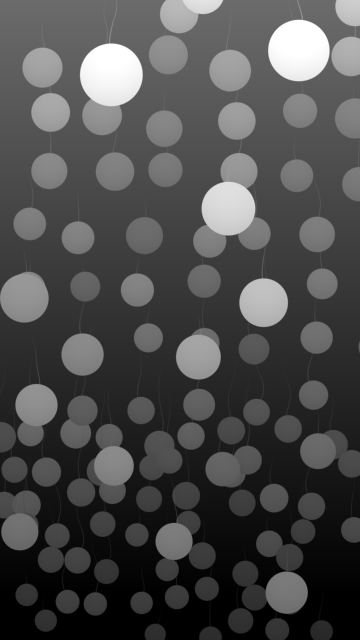
Give the GLSL for this texture map, as a Shadertoy shader.

```glsl
// Pale discs hang on thin wavering threads in front of a grey fade to black.
// Two jittered lattices scatter the far discs; a few large near discs go on top.
// All lengths are fractions of the canvas height.

float hash(vec2 p) {
    p = fract(p * vec2(0.1031, 0.1137));
    p += dot(p, p.yx + 33.33);
    return fract((p.x + p.y) * p.x * 17.0);
}

// One-dimensional gradient noise, roughly -0.5 to 0.5
float gradientNoise(float x, float seed) {
    float cell = floor(x);
    float f = x - cell;
    float slopeA = hash(vec2(cell, seed)) * 2.0 - 1.0;
    float slopeB = hash(vec2(cell + 1.0, seed)) * 2.0 - 1.0;
    float blend = f * f * f * (f * (f * 6.0 - 15.0) + 10.0);
    return mix(slopeA * f, slopeB * (f - 1.0), blend);
}

float background(float height) {
    return max(0.0, 0.42 * (height - 0.07) / 0.93);
}

// Fading thread that rises from the disc centre
float threadMask(vec2 d, float len, float seed, float aa) {
    if (abs(d.x) > 0.04 || d.y < 0.0 || d.y > len) return 0.0;
    float sway = 0.025 * gradientNoise(d.y * 14.0, seed);
    float line = 1.0 - smoothstep(0.0, 0.0006 + aa, abs(d.x - sway));
    return line * (1.0 - d.y / len);
}

// Softly shaded disc with its thread, painted over the shade below
float paintDisc(float shade, vec2 p, vec2 centre, float radius, float tone, float aa) {
    vec2 d = p - centre;
    float seed = floor(hash(centre * 917.0) * 500.0);
    float len = radius + mix(0.02, 0.12, hash(vec2(seed, 3.0)));
    shade = mix(shade, tone, 0.45 * threadMask(d, len, seed, aa));
    vec2 n = d / radius;
    float lit = tone * (1.02 + 0.06 * n.y - 0.04 * dot(n, n));
    float cover = 1.0 - smoothstep(-aa, aa, length(d) - radius);
    return mix(shade, lit, cover);
}

// Far disc: size and tone grow with height
float paintFar(float shade, vec2 p, vec2 site, vec2 jitter, vec2 id, float aa) {
    vec2 offset = vec2(hash(id + 11.0), hash(id + 47.0)) - 0.5;
    vec2 centre = site + offset * jitter;
    float radius = (0.018 + 0.014 * centre.y) * mix(0.9, 1.08, hash(id + 71.0));
    float tone = (0.20 + 0.50 * centre.y) * mix(0.78, 1.08, hash(id + 93.0));
    return paintDisc(shade, p, centre, radius, tone, aa);
}

// Dense small discs near the floor
float paintLowerDiscs(float shade, vec2 p, float aa) {
    for (int row = 0; row < 7; row++) {
        for (int col = 0; col < 10; col++) {
            vec2 id = vec2(col, row) + 130.0;
            if (hash(id) < 0.14) continue;
            float phase = mod(float(row), 2.0) * 0.031;
            vec2 site = vec2(phase + 0.0625 * float(col), 0.316 - 0.0495 * float(row));
            shade = paintFar(shade, p, site, vec2(0.045, 0.035), id, aa);
        }
    }
    return shade;
}

// Wider spaced discs above
float paintUpperDiscs(float shade, vec2 p, float aa) {
    for (int row = 6; row >= 0; row--) {
        float phase = row < 3 ? 0.078 : 0.034;
        for (int col = 0; col < 7; col++) {
            vec2 id = vec2(col, row) + 20.0;
            if (hash(id) < 0.08) continue;
            vec2 site = vec2(phase + 0.094 * float(col), 0.902 - 0.0885 * float(row));
            shade = paintFar(shade, p, site, vec2(0.03, 0.03), id, aa);
        }
    }
    return shade;
}

// Large near discs
float paintNearDiscs(float s, vec2 p, float aa) {
    s = paintDisc(s, p, vec2(0.348, 0.267), 0.027, 0.38, aa);
    s = paintDisc(s, p, vec2(0.497, 0.295), 0.028, 0.40, aa);
    s = paintDisc(s, p, vec2(0.031, 0.169), 0.029, 0.43, aa);
    s = paintDisc(s, p, vec2(0.448, 0.074), 0.033, 0.46, aa);
    s = paintDisc(s, p, vec2(0.272, 0.154), 0.029, 0.47, aa);
    s = paintDisc(s, p, vec2(0.178, 0.272), 0.031, 0.52, aa);
    s = paintDisc(s, p, vec2(0.057, 0.367), 0.033, 0.55, aa);
    s = paintDisc(s, p, vec2(0.129, 0.446), 0.033, 0.52, aa);
    s = paintDisc(s, p, vec2(0.038, 0.534), 0.038, 0.57, aa);
    s = paintDisc(s, p, vec2(0.310, 0.442), 0.035, 0.62, aa);
    s = paintDisc(s, p, vec2(0.412, 0.527), 0.038, 0.73, aa);
    s = paintDisc(s, p, vec2(0.280, 0.978), 0.030, 0.70, aa);
    s = paintDisc(s, p, vec2(0.555, 0.990), 0.031, 0.78, aa);
    s = paintDisc(s, p, vec2(0.317, 1.012), 0.034, 0.90, aa);
    s = paintDisc(s, p, vec2(0.357, 0.674), 0.042, 0.84, aa);
    s = paintDisc(s, p, vec2(0.174, 0.883), 0.049, 0.97, aa);
    return paintDisc(s, p, vec2(0.467, 0.921), 0.048, 0.99, aa);
}

void mainImage(out vec4 fragColor, in vec2 fragCoord) {
    vec2 p = fragCoord / iResolution.y;
    float aa = 0.8 / iResolution.y;
    float shade = background(p.y);
    shade = paintLowerDiscs(shade, p, aa);
    shade = paintUpperDiscs(shade, p, aa);
    shade = paintNearDiscs(shade, p, aa);
    fragColor = vec4(vec3(clamp(shade, 0.0, 1.0)), 1.0);
}
```
